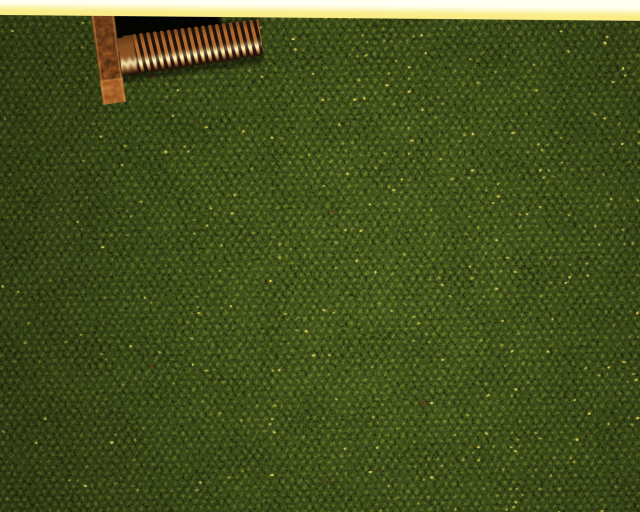
Reproduce this texture procedurally as a WebGL 2 fragment shader.

```glsl
#version 300 es
precision highp float;
uniform vec2 u_resolution;
out vec4 fragColor;

const float ASPECT = 1.25;
const float TAU = 6.2832;
// Fabric
const vec2 WEAVE_CELL = vec2(0.0163, 0.0122);
const float WEAVE_TILT = 0.02;
const float KNOT_LEAN = 0.25;
const vec2 LIGHT_CENTRE = vec2(0.74, 0.46);
const float SPARKLE_SHARE = 0.09;
const float RED_SHARE = 0.0008;
const vec3 GAP_GREEN = vec3(0.145, 0.17, 0.055);
const vec3 MID_GREEN = vec3(0.24, 0.305, 0.10);
const vec3 LIT_GREEN = vec3(0.39, 0.46, 0.15);
const vec3 SPARKLE = vec3(0.88, 0.78, 0.34);
const vec3 RED_FLECK = vec3(0.50, 0.12, 0.05);
// Strip along the top
const float STRIP_LEFT = 0.9707;
const float STRIP_RIGHT = 0.9593;
const vec3 STRIP_WHITE = vec3(1.0, 1.0, 0.95);
const vec3 STRIP_YELLOW = vec3(0.98, 0.93, 0.53);
// Bolt, in a frame whose x axis runs along the shank
const vec2 BOLT_ORIGIN = vec2(0.244, 0.891);
const float BOLT_ANGLE = 0.134;
const vec2 HEAD_CENTRE = vec2(-0.0325, 0.015);
const vec2 HEAD_HALF = vec2(0.0225, 0.104);
const float FACET_EDGE = -0.043;
const float SHANK_LENGTH = 0.268;
const float SHANK_RADIUS = 0.039;
const float THREAD_PITCH = 0.0135;
const float THREAD_SLANT = 0.10;
const vec3 METAL_DARK = vec3(0.13, 0.065, 0.025);
const vec3 METAL_BROWN = vec3(0.62, 0.35, 0.14);
const vec3 METAL_LIGHT = vec3(0.88, 0.62, 0.32);
const vec3 METAL_SHINE = vec3(1.0, 0.95, 0.72);

float hash(vec2 p) {
    vec3 q = fract(p.xyx * 0.1031);
    q += dot(q, q.yzx + 33.33);
    return fract((q.x + q.y) * q.z);
}
float slope(vec2 cell, vec2 offset) {
    float a = TAU * hash(cell);
    return dot(vec2(cos(a), sin(a)), offset);
}
float gradientNoise(vec2 p) {
    vec2 i = floor(p), f = fract(p), e = vec2(1, 0);
    vec2 w = f * f * f * (f * (f * 6.0 - 15.0) + 10.0);
    return mix(mix(slope(i, f), slope(i + e, f - e), w.x),
               mix(slope(i + e.yx, f - e.yx), slope(i + e.xx, f - e.xx), w.x), w.y);
}
float boxDistance(vec2 p, vec2 halfSize) {
    vec2 d = abs(p) - halfSize;
    return length(max(d, 0.0)) + min(max(d.x, d.y), 0.0);
}
vec2 rotate(vec2 p, float a) {
    return vec2(cos(a) * p.x + sin(a) * p.y, cos(a) * p.y - sin(a) * p.x);
}
float cover(float d, float px) { return 1.0 - smoothstep(-0.7 * px, 0.7 * px, d); }
float bell(float x) { return exp(-x * x); }

vec3 fabric(vec2 p) {
    // Staggered knots as crossing waves, with uneven threads
    vec2 q = rotate(p, WEAVE_TILT) / WEAVE_CELL;
    q += 0.3 * vec2(gradientNoise(p * 50.0), gradientNoise(p * 50.0 + 37.0));
    float lean = q.y - KNOT_LEAN * sin(TAU * q.x) * cos(0.5 * TAU * q.y);
    float knots = cos(TAU * q.x) * cos(0.5 * TAU * lean);
    float rows = cos(TAU * q.y);
    float grain = gradientNoise(p * 230.0) + 0.7 * gradientNoise(p * 110.0 + 9.0);
    float tone = 0.45 + 0.30 * knots + 0.09 * rows + 0.42 * grain + 0.12 * gradientNoise(p * 14.0);
    vec3 col = mix(GAP_GREEN, MID_GREEN, smoothstep(0.0, 0.42, tone));
    col = mix(col, LIT_GREEN, smoothstep(0.45, 1.0, tone));
    // Broad light falling off to the corners
    vec2 away = (p - LIGHT_CENTRE) * vec2(1.0, 0.85);
    col *= mix(0.62, 1.12, exp(-2.0 * dot(away, away)));
    // Scattered bright and red flecks on the knots
    vec2 s = q + vec2(0.5 * mod(floor(q.y + 0.5), 2.0) + 0.5, 0.5);
    vec2 cell = floor(s);
    vec2 spot = fract(s) - 0.5 - 0.4 * (vec2(hash(cell + 11.0), hash(cell + 29.0)) - 0.5);
    float fleck = 1.0 - smoothstep(0.05, 0.24, length(spot * vec2(0.9, 0.8)));
    float share = SPARKLE_SHARE * mix(0.4, 1.2, smoothstep(0.0, 0.8, p.x));
    float glint = hash(cell + 71.0);
    col = mix(col, SPARKLE, fleck * step(hash(cell + 53.0), share) * (0.2 + 0.8 * glint * glint));
    return mix(col, RED_FLECK, fleck * step(hash(cell + 97.0), RED_SHARE));
}
vec3 headColour(vec2 b) {
    float stain = gradientNoise(b * 60.0) + 0.5 * gradientNoise(b * 150.0);
    vec3 face = mix(METAL_DARK, METAL_BROWN, 0.62 + 0.5 * stain);
    vec3 facet = mix(METAL_BROWN, METAL_LIGHT, 0.15 + 0.5 * stain);
    float side = abs(b.x - HEAD_CENTRE.x) / HEAD_HALF.x;
    float rim = bell((side - 0.85) / 0.08) + bell((b.y - FACET_EDGE) / 0.0025);
    return mix(mix(facet, face, smoothstep(-0.003, 0.003, b.y - FACET_EDGE)), METAL_LIGHT, 0.4 * min(rim, 1.0));
}
vec3 shankColour(float v, float wave, float threaded) {
    float crest = mix(0.75, smoothstep(-0.7, 0.6, wave), threaded);
    float body = smoothstep(-1.0, -0.6, v) * (1.0 - 0.35 * smoothstep(0.4, 1.0, v));
    vec3 col = mix(METAL_DARK, mix(METAL_BROWN, METAL_LIGHT, 0.25 * crest), crest * body);
    return mix(col, METAL_SHINE, bell((v + 0.40 + 0.06 * wave) / 0.22) * (0.3 + 0.7 * crest));
}
void main() {
    vec2 p = gl_FragCoord.xy / u_resolution * vec2(ASPECT, 1.0);
    float px = max(1.0 / u_resolution.y, ASPECT / u_resolution.x);
    vec2 b = rotate(p - BOLT_ORIGIN, BOLT_ANGLE);
    float strip = p.y - mix(STRIP_LEFT, STRIP_RIGHT, p.x / ASPECT);
    // Shadows around the bolt
    float gap = boxDistance(b - vec2(0.09, 0.045), vec2(0.10, 0.035));
    float under = boxDistance(b - vec2(0.125, -0.004), vec2(0.135, SHANK_RADIUS));
    vec3 col = fabric(p) * (0.07 + 0.93 * smoothstep(-0.004, 0.014, gap));
    col *= 0.55 + 0.45 * smoothstep(0.0, 0.014, under);
    // Threaded shank, then head
    float wave = cos(TAU * (b.x + THREAD_SLANT * b.y) / THREAD_PITCH);
    float threaded = smoothstep(0.018, 0.024, b.x);
    float radius = SHANK_RADIUS + 0.0015 * wave * threaded - 0.004 * b.x / SHANK_LENGTH;
    float shank = boxDistance(b - vec2(0.5 * SHANK_LENGTH, 0.0), vec2(0.5 * SHANK_LENGTH, radius));
    col = mix(col, shankColour(b.y / radius, wave, threaded), cover(min(shank, boxDistance(b, vec2(0.02, 0.036))), px));
    col = mix(col, headColour(b), cover(boxDistance(b - HEAD_CENTRE, HEAD_HALF), px));
    // Pale strip with a yellow lower edge
    vec3 pale = mix(STRIP_YELLOW, STRIP_WHITE, smoothstep(0.006, 0.028, strip));
    fragColor = vec4(mix(col, pale, cover(-strip, px)), 1.0);
}
```
